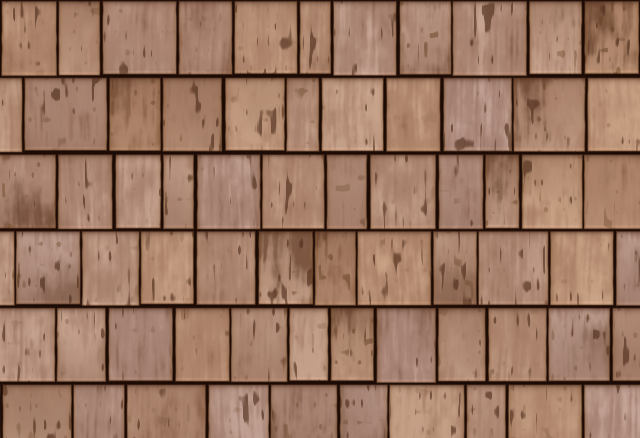
Write a Shadertoy shader that draws this texture.

```glsl
// Weathered cedar shingle wall: staggered courses of uneven boards with dark gaps.
#define COURSES 5.71        // courses down the canvas
#define BOARDS 10.9         // average boards across a course
#define COUNT_SPREAD 1.8    // change in board count between courses
#define JITTER 0.56         // unevenness of board widths
#define GAP 0.0021          // half width of the thinnest gap
#define GAP_SPREAD 0.0021   // extra half width of the widest gap
#define BUTT_DROP 0.026     // unevenness of the lower board ends
#define GRAIN 0.42          // strength of the wood grain
#define TONE_SPREAD 0.50    // brightness change between boards
#define STAIN 0.75          // strength of the weather stains

const vec3 PALE   = vec3(0.77, 0.64, 0.565);
const vec3 TAN    = vec3(0.66, 0.515, 0.44);
const vec3 BROWN  = vec3(0.53, 0.38, 0.30);
const vec3 RUST   = vec3(0.48, 0.31, 0.16);
const vec3 UMBER  = vec3(0.31, 0.18, 0.11);
const vec3 SHADOW = vec3(0.11, 0.04, 0.02);

float hash(vec2 p) {
    return fract(sin(dot(p, vec2(127.1, 311.7))) * 43758.5);
}

float noise(vec2 p) {
    vec2 i = floor(p), f = fract(p);
    f = f * f * (3.0 - 2.0 * f);
    return mix(mix(hash(i), hash(i + vec2(1, 0)), f.x),
               mix(hash(i + vec2(0, 1)), hash(i + vec2(1, 1)), f.x), f.y);
}

float fbm(vec2 p) {
    float sum = 0.0, amp = 0.53;
    for (int i = 0; i < 4; i++) {
        sum += amp * noise(p);
        p = p * 2.03 + 17.3;
        amp *= 0.5;
    }
    return sum;
}

// Position of the k-th joint of a course, in board units.
float joint(float k, float course) {
    return k + JITTER * hash(vec2(k, course * 3.7 + 1.0));
}

// Half width of the k-th joint, in canvas heights.
float gapWidth(float k, float course) {
    return GAP + GAP_SPREAD * hash(vec2(k + 5.3, course + 8.1));
}

// Wood colour of one board; v runs from its top (0) to its lower end (1).
vec3 wood(vec2 p, float v, vec2 id) {
    float seed = hash(id + 2.7), kind = hash(id + 9.4), age = hash(id + 21.8);
    vec2 q = p + vec2(seed * 7.0, kind * 5.0);

    // Long fibres bend slightly along the board.
    float bend = 0.012 * (noise(q * vec2(5.0, 7.0)) - 0.5);
    vec2 g = q + vec2(bend, 0.0);
    float fibre = 0.5 * noise(g * vec2(160.0, 9.0)) + 0.3 * noise(g * vec2(75.0, 5.0))
                + 0.2 * noise(g * vec2(230.0, 45.0)) - 0.5;
    float mottle = fbm(q * vec2(38.0, 22.0)) - 0.5;
    float patches = fbm(q * vec2(11.0, 8.0));

    float tone = 0.62 + TONE_SPREAD * (seed - 0.5)
               + GRAIN * (1.0 + 0.8 * kind) * fibre + 0.55 * mottle + 0.5 * (patches - 0.5);
    vec3 col = mix(BROWN, TAN, smoothstep(-0.1, 0.5, tone));
    col = mix(col, PALE, smoothstep(0.45, 1.0, tone));
    col *= mix(vec3(1.03, 1.0, 0.93), vec3(0.99, 1.0, 1.05), kind);

    // Weather stains gather at one end of the older boards.
    float end = kind > 0.45 ? v : 1.0 - v;
    float stain = smoothstep(0.55, 1.15, patches + 0.45 * end + 0.5 * mottle + 0.6 * fibre);
    col = mix(col, UMBER * 1.15, STAIN * stain * smoothstep(0.3, 0.95, age));

    // Small dark splits and rusty flecks.
    float split = smoothstep(0.78, 0.92, noise(g * vec2(120.0, 26.0)) * (0.65 + 0.6 * patches));
    float fleck = smoothstep(0.83, 0.93, noise(q * vec2(75.0, 42.0) + 31.0));
    col = mix(col, UMBER, 0.65 * split);
    return mix(col, RUST * 0.8, 0.5 * fleck * age);
}

void mainImage(out vec4 fragColor, in vec2 fragCoord) {
    vec2 p = fragCoord / iResolution.y;
    float px = 1.0 / iResolution.y;

    // Course counted from the top, and height within it.
    float down = (1.0 - p.y) * COURSES;
    float course = floor(down), v = fract(down);

    // Find the board between its two joints.
    float boards = BOARDS + COUNT_SPREAD * (hash(vec2(course, 4.2)) - 0.5);
    float scale = boards * iResolution.y / iResolution.x;
    float s = p.x * scale + 10.0 * hash(vec2(course, 6.6));
    float k = floor(s);
    if (s < joint(k, course)) k -= 1.0;
    vec2 id = vec2(k, course);

    // Signed distances to the gaps beside the board and to its lower end.
    float rough = 0.0012 * (noise(vec2(k * 9.0, p.y * 45.0)) - 0.5);
    float left = (s - joint(k, course)) / scale - gapWidth(k, course) + rough;
    float right = (joint(k + 1.0, course) - s) / scale - gapWidth(k + 1.0, course) + rough;
    float side = min(left, right);
    float butt = (1.0 - v - 0.012 - BUTT_DROP * hash(id + 14.2)) / COURSES + rough;
    float top = v / COURSES - 0.0025;

    vec3 col = wood(p, v, id);

    // Worn brown rims, a pale lip at the lower end, shade from the course above.
    col = mix(col, RUST, 0.65 * exp(-max(side, 0.0) / 0.0035));
    col *= 1.0 + 0.10 * exp(-pow((butt - 0.005) / 0.003, 2.0));
    col = mix(col, RUST * 0.85, 0.6 * exp(-max(butt, 0.0) / 0.0022));
    col = mix(col, UMBER, 0.85 * exp(-max(top, 0.0) / 0.0055));

    // Dark gaps.
    float solid = smoothstep(-px, px, min(side, min(butt, top)));
    fragColor = vec4(mix(SHADOW, col, solid), 1.0);
}
```
